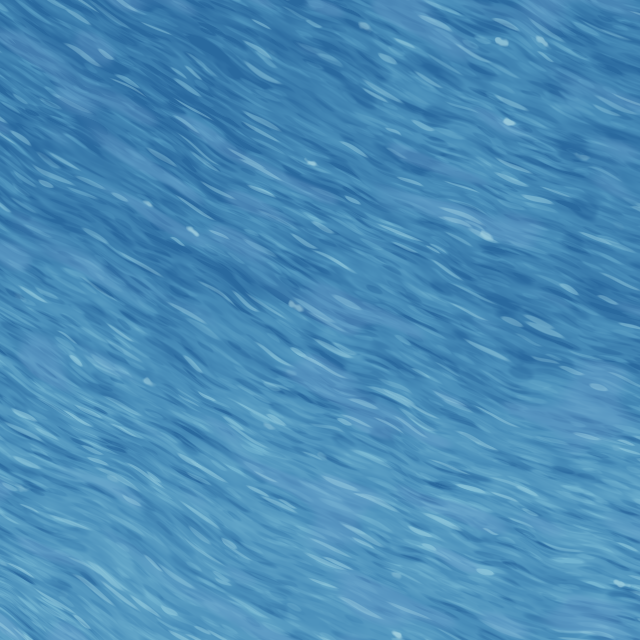
Give the GLSL for this texture, as a Shadertoy shader.

```glsl
const vec3 DEEP  = vec3(0.165, 0.415, 0.625);
const vec3 MID   = vec3(0.290, 0.562, 0.732);
const vec3 LIGHT = vec3(0.430, 0.690, 0.810);
const vec3 FOAM  = vec3(0.690, 0.860, 0.900);
const vec3 HAZE  = vec3(0.440, 0.640, 0.810);
const float TONE_TOP = 0.30;
const float TONE_BOTTOM = 0.62;
const float GRAIN = 0.62;          // contrast of the woven undertone
const float STROKE_GAIN = 0.24;    // contrast of the single strokes
const vec2 STROKE_CELL = vec2(0.095, 0.015);
const int STROKE_LAYERS = 5;

float hash(vec2 p) {
    vec3 q = fract(vec3(p.xyx) * 0.1031);
    q += dot(q, q.yzx + 33.33);
    return fract((q.x + q.y) * q.z);
}

float noise(vec2 p) {
    vec2 i = floor(p), f = fract(p);
    f = f * f * (3.0 - 2.0 * f);
    return mix(mix(hash(i), hash(i + vec2(1, 0)), f.x),
               mix(hash(i + vec2(0, 1)), hash(i + vec2(1, 1)), f.x), f.y);
}

float fbm(vec2 p) {
    return 0.55 * noise(p) + 0.3 * noise(p * 2.1 + 7.3) + 0.15 * noise(p * 4.3 + 19.1);
}

// Flow coordinates: x runs along the current, y across it
vec2 flow(vec2 p) {
    float across = p.y + 0.64 * p.x - 0.15 * p.x * p.x;
    across += 0.035 * noise(p * 5.0) + 0.013 * noise(p * 15.0 + 4.0);
    return vec2(p.x - 0.4 * p.y, across);
}

// Tapered, slightly bent strokes, one per cell; x = signed tone, y = bright glint
vec2 strokes(vec2 f, float seed) {
    vec2 g = f / STROKE_CELL + seed * vec2(3.37, 5.71);
    vec2 id = floor(g), sum = vec2(0.0);
    for (int j = -1; j <= 1; j++)
    for (int i = -1; i <= 1; i++) {
        vec2 c = id + vec2(i, j);
        vec2 k = c + seed * 31.0;
        vec2 centre = c + vec2(hash(k + 1.7), hash(k + 8.2));
        vec2 d = (g - centre) * STROKE_CELL;
        float halfLen = mix(0.016, 0.050, hash(k + 3.9));
        float s = d.x / halfLen;
        d.y += 0.0025 * (hash(k + 5.5) - 0.5) * sin(3.0 * s) + 0.003 * (hash(k + 6.6) - 0.5) * s * s;
        float width = mix(0.0016, 0.0046, hash(k + 12.4)) * max(1.0 - s * s, 0.0);
        float body = smoothstep(0.0016, -0.0012, abs(d.y) - width) * smoothstep(1.0, 0.6, abs(s));
        float kind = hash(k + 21.3);
        sum.x += body * (kind * 2.0 - 0.95);
        sum.y += body * smoothstep(0.90, 1.0, kind);
    }
    return sum;
}

// Rare pale flecks of foam
float flecks(vec2 p, vec2 f) {
    const float SIZE = 0.11;
    vec2 g = f / SIZE, id = floor(g);
    vec2 centre = 0.25 + 0.5 * vec2(hash(id + 2.1), hash(id + 6.4));
    vec2 d = (fract(g) - centre) * SIZE;
    float r = length(d / vec2(0.013, 0.006)) + 0.9 * (noise(p * 130.0) - 0.5);
    return smoothstep(1.1, 0.35, r) * smoothstep(0.68, 1.0, hash(id + 9.8));
}

void mainImage(out vec4 fragColor, in vec2 fragCoord) {
    vec2 p = fragCoord / iResolution.xy;
    vec2 f = flow(p);

    // Broad light, brighter towards the bottom
    float tone = mix(TONE_BOTTOM, TONE_TOP, smoothstep(0.0, 1.0, p.y));
    tone += 0.30 * (fbm(p * vec2(3.0, 4.0) + 11.0) - 0.5);
    tone -= 0.07 * smoothstep(0.6, 0.0, p.x) * smoothstep(0.3, 1.0, p.y);

    // Woven undertone and dark troughs
    float clarity = mix(0.55, 1.15, noise(p * 6.0 + 40.0));
    tone += GRAIN * clarity * (fbm(f * vec2(13.0, 65.0)) - 0.5);
    tone -= 0.22 * smoothstep(0.62, 0.85, noise(f * vec2(17.0, 75.0) + 60.0));

    // Overlapping strokes
    float glint = 0.0;
    for (int n = 0; n < STROKE_LAYERS; n++) {
        vec2 s = strokes(f, float(n) + 1.0);
        tone += STROKE_GAIN * clarity * s.x;
        glint += s.y;
    }
    tone = clamp(tone, 0.0, 1.05);

    vec3 color = tone < 0.5 ? mix(DEEP, MID, tone * 2.0) : mix(MID, LIGHT, tone * 2.0 - 1.0);
    float haze = smoothstep(0.64, 0.85, noise(f * vec2(9.0, 28.0) + 90.0));
    color = mix(color, HAZE, 0.35 * haze);
    color = mix(color, FOAM, 0.30 * clamp(glint, 0.0, 1.0));
    color = mix(color, FOAM, 0.8 * flecks(p, f));
    fragColor = vec4(color, 1.0);
}
```
